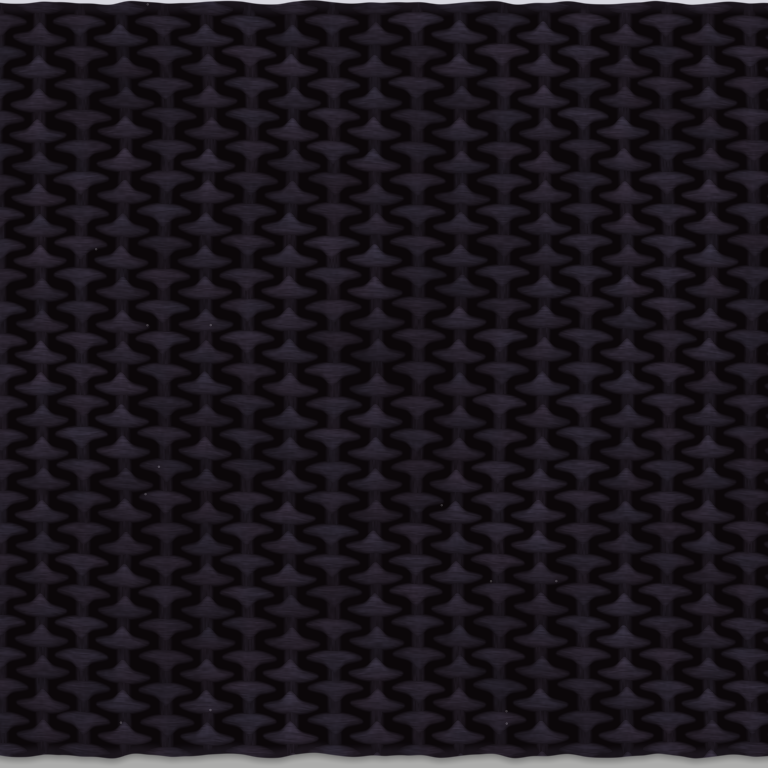
A WebGL 1 fragment shader for this texture:

```glsl
precision highp float;
uniform vec2 u_resolution;

#define COLUMNS 18.35
#define COLUMN_SHIFT 0.96
#define ROWS 24.2
#define WING_REACH 0.69
#define STEM_WIDTH 0.15
#define GAP_COLOR vec3(0.042, 0.026, 0.036)
#define THREAD_COLOR vec3(0.192, 0.170, 0.222)
#define PAPER_COLOR vec3(0.64, 0.64, 0.635)
#define HEM_BOTTOM 0.016
#define HEM_TOP 0.9965
#define SCALLOP 0.0022

float hash(vec2 p) {
  return fract(sin(dot(p, vec2(127.1, 311.7))) * 43758.5453);
}

float noise(vec2 p) {
  vec2 i = floor(p), f = fract(p);
  f = f * f * (3.0 - 2.0 * f);
  return mix(mix(hash(i), hash(i + vec2(1.0, 0.0)), f.x),
             mix(hash(i + vec2(0.0, 1.0)), hash(i + 1.0), f.x), f.y);
}

// Brightness of one winged stitch; d is the offset from its centre
float stitch(vec2 d, vec2 id, float flip, float soft) {
  float seed = hash(id);
  d += 0.07 * (vec2(seed, hash(id + 37.0)) - 0.5);
  d.y += d.x * (0.05 + 0.10 * (hash(id + 71.0) - 0.5));
  float a = abs(d.x), y = d.y * flip;
  float along = min(a / WING_REACH, 1.0);
  float taper = pow(1.0 - along * along, 0.75);

  // Rounded on one side, rising to a narrow peak on the other
  float upper = 0.17 * taper + 0.33 * exp(-a * a / 0.028);
  float lower = -0.27 * taper;
  float inset = min(upper - y, y - lower);
  float cover = smoothstep(-soft, soft, inset)
              * (1.0 - smoothstep(WING_REACH - 0.08, WING_REACH, a));

  // Soft light from above, with filaments following the wing
  float light = 0.70 + 0.45 * d.y - 0.25 * along * along;
  light *= 0.62 + 0.38 * smoothstep(0.0, 0.16, inset);
  float bend = y + 0.25 * a * a;
  float fibre = noise(vec2(d.x * 5.0, bend * 24.0) + 91.0 * seed);
  light *= 0.84 + 0.34 * fibre;
  light += 0.07 * exp(-a * a / 0.002) * smoothstep(0.0, 0.3, y);
  return cover * light * (0.90 + 0.24 * seed);
}

// Interlaced stitches, alternate columns inverted and half a row apart
float weave(vec2 p, float soft) {
  float tone = 0.0;
  float column = floor(p.x + 0.5);
  for (int i = -1; i <= 1; i++) {
    float c = column + float(i);
    float odd = mod(c, 2.0);
    float row = floor(p.y - 0.5 * odd + 0.5);
    for (int j = -1; j <= 1; j++) {
      vec2 id = vec2(c, row + float(j));
      vec2 d = p - id - vec2(0.0, 0.5 * odd);
      tone = max(tone, stitch(d, id, 1.0 - 2.0 * odd, soft));
    }
  }
  // Narrow recessed stem joining the stitches of a column
  float x = p.x - column;
  float stem = 1.0 - smoothstep(STEM_WIDTH - soft, STEM_WIDTH + soft, abs(x));
  float strand = 0.30 + 0.20 * noise(vec2(p.x * 28.0, p.y * 4.0));
  return max(tone, stem * strand * (1.0 - 12.0 * x * x));
}

void main() {
  vec2 uv = gl_FragCoord.xy / u_resolution;
  float soft = max(0.05, ROWS / u_resolution.y);

  // Slight drift of the woven grid
  vec2 p = uv * vec2(COLUMNS, ROWS) - vec2(COLUMN_SHIFT, 0.0);
  p += 0.16 * (vec2(noise(uv * 6.0), noise(uv * 5.0 + 19.0)) - 0.5);
  float tone = weave(p, soft);

  // Scalloped hems with a flatter thread along them
  float wave = sin(p.x * 3.14159) + 1.6 * (noise(vec2(p.x * 2.3, 5.0)) - 0.5);
  float bottom = uv.y - HEM_BOTTOM - SCALLOP * wave;
  float top = HEM_TOP + SCALLOP * wave * 0.8 - uv.y;
  float hem = min(bottom, top);
  tone = max(tone, 0.36 * (1.0 - smoothstep(0.004, 0.018, hem)));

  // Uneven dye, fine grain and rare lint
  tone *= 0.90 + 0.22 * noise(uv * 9.0 + 40.0);
  tone *= 0.94 + 0.12 * noise(uv * 260.0);
  vec3 color = mix(GAP_COLOR, THREAD_COLOR, tone);
  color.r += 0.018 * tone * (noise(uv * vec2(30.0, 45.0)) - 0.4);
  vec2 lintCell = floor(uv * 60.0);
  vec2 lintAt = 0.3 + 0.4 * vec2(hash(lintCell + 3.0), hash(lintCell + 8.0));
  float lint = 1.0 - smoothstep(0.05, 0.14, length(fract(uv * 60.0) - lintAt));
  color += 0.16 * lint * step(0.994, hash(lintCell + 17.0));

  // Pale ground, shaded beside the lower hem
  float shadow = smoothstep(-0.003, 0.012, -bottom);
  vec3 ground = PAPER_COLOR * mix(0.72, 1.05, shadow);
  ground = mix(ground, vec3(0.84, 0.84, 0.87), step(0.5, uv.y));
  float edge = max(0.0012, 0.8 / u_resolution.y);
  color = mix(ground, color, smoothstep(-edge, edge, hem));
  gl_FragColor = vec4(color, 1.0);
}
```
